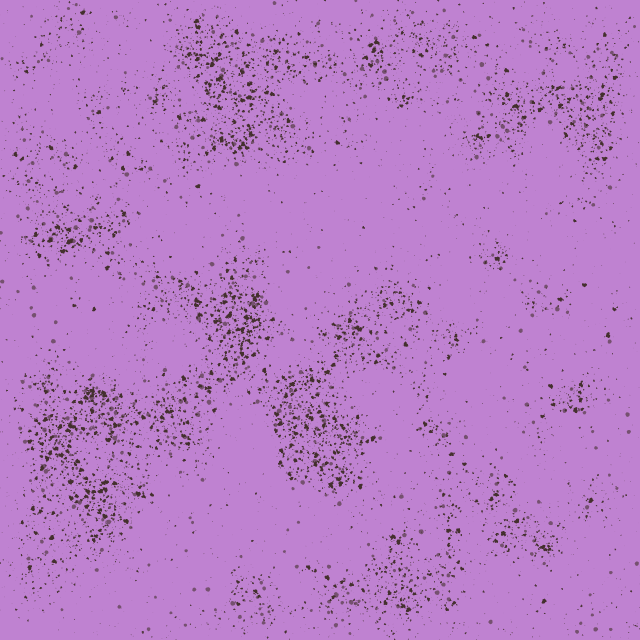
A WebGL 1 fragment shader for this texture:

```glsl
precision highp float;
// Dark ink spatter on flat lilac: four layers of jittered grid specks, from
// translucent round drops to fine dust. Fractal noise gathers them into loose
// clusters that thin out towards the canvas border.

uniform vec2 u_resolution;

const vec3 LILAC = vec3(0.75, 0.51, 0.82);
const vec3 INK = vec3(0.25, 0.18, 0.16);

// Sine-free hashes
float hash12(vec2 p) {
  vec3 q = fract(p.xyx * 0.1031);
  q += dot(q, q.yzx + 33.33);
  return fract((q.x + q.y) * q.z);
}

vec3 hash32(vec2 p) {
  vec3 q = fract(p.xyx * vec3(0.1031, 0.1030, 0.0973));
  q += dot(q, q.yxz + 33.33);
  return fract((q.xxy + q.yzz) * q.zyx);
}

float valueNoise(vec2 p) {
  vec2 cell = floor(p);
  vec2 f = fract(p);
  f = f * f * (3.0 - 2.0 * f);
  float low = mix(hash12(cell), hash12(cell + vec2(1.0, 0.0)), f.x);
  float high = mix(hash12(cell + vec2(0.0, 1.0)), hash12(cell + 1.0), f.x);
  return mix(low, high, f.y);
}

// Cluster density from 0 to 1, fading near the border
float clusterDensity(vec2 p, vec2 extent) {
  float n = 0.45 * valueNoise(p * 6.0 + 17.0)
          + 0.35 * valueNoise(p * 13.0 + 41.0)
          + 0.20 * valueNoise(p * 27.0 + 73.0);
  vec2 margin = min(p, extent - p);
  float fade = smoothstep(-0.01, 0.09, min(margin.x, margin.y));
  return smoothstep(0.42, 0.80, n) * fade;
}

// Antialiased coverage of a lumpy drop; rough sets how ragged its outline is
float dropCoverage(vec2 offset, float radius, float rough, vec2 phase, float pixel) {
  float angle = atan(offset.y, offset.x + 1e-7);
  float lumps = 0.6 * sin(2.0 * angle + phase.x)
              + 0.5 * sin(3.0 * angle + phase.y)
              + 0.3 * sin(5.0 * angle + phase.x + phase.y);
  float edge = length(offset) - radius * (1.0 + rough * lumps);
  float subpixel = min(1.0, 1.6 * radius / pixel);
  return clamp(0.5 - edge / pixel, 0.0, 1.0) * subpixel;
}

// One layer of specks. radii: smallest and largest radius.
// chance: stray probability, cluster probability, cluster sharpness.
float speckLayer(vec2 p, vec2 extent, float cells, vec2 radii, vec3 chance,
                 float rough, float seed, float pixel) {
  vec2 home = floor(p * cells);
  float cover = 0.0;
  for (int y = -1; y <= 1; y++) {
    for (int x = -1; x <= 1; x++) {
      vec2 cell = home + vec2(float(x), float(y));
      vec3 place = hash32(cell + seed);
      vec3 look = hash32(cell + seed + 311.7);
      vec2 center = (cell + place.xy) / cells;
      float density = clusterDensity(center, extent);
      float keep = chance.x + chance.y * pow(density, chance.z);
      if (place.z < keep) {
        float radius = mix(radii.x, radii.y, look.x * look.x);
        cover = max(cover, dropCoverage(p - center, radius, rough,
                                        look.yz * 6.2832, pixel));
      }
    }
  }
  return cover;
}

void main() {
  float side = min(u_resolution.x, u_resolution.y);
  vec2 p = gl_FragCoord.xy / side;
  vec2 extent = u_resolution / side;
  float pixel = 1.0 / side;

  float drops = speckLayer(p, extent, 70.0, vec2(0.0022, 0.0038),
                           vec3(0.03, 0.36, 1.0), 0.08, 11.0, pixel);
  float blots = speckLayer(p, extent, 120.0, vec2(0.0012, 0.0038),
                           vec3(0.004, 0.95, 2.0), 0.28, 137.0, pixel);
  float specks = speckLayer(p, extent, 160.0, vec2(0.0007, 0.0018),
                            vec3(0.02, 0.75, 1.0), 0.25, 263.0, pixel);
  float dust = speckLayer(p, extent, 170.0, vec2(0.0003, 0.0008),
                          vec3(0.06, 0.60, 1.0), 0.10, 419.0, pixel);

  // Stack the layers as overlapping ink
  float bare = (1.0 - 0.58 * drops) * (1.0 - 0.97 * blots)
             * (1.0 - 0.90 * specks) * (1.0 - 0.85 * dust);
  gl_FragColor = vec4(mix(INK, LILAC, bare), 1.0);
}
```
